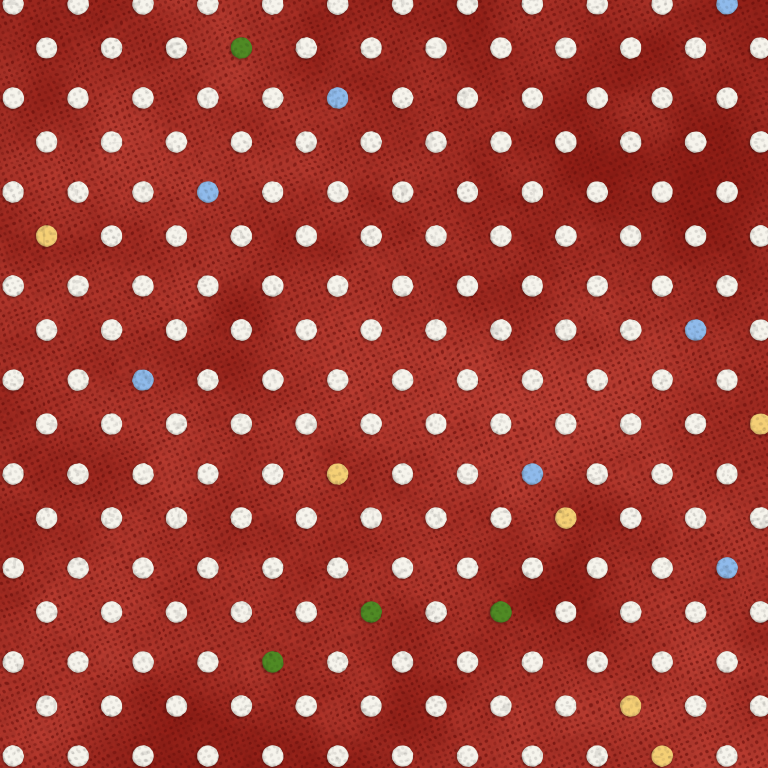
Write a WebGL 1 fragment shader that draws this pattern.

```glsl
precision highp float;
// Polka dots on worn red canvas: two staggered lattices of off-white dots,
// with a few yellow, blue and green ones scattered by hash. A slanted grid of
// dark pinholes makes the weave, and layered value noise makes the fading.

uniform vec2 u_resolution;

const float TAU = 6.2831853;
const vec2 PITCH = vec2(0.0845, 0.1224);    // spacing within one lattice
const vec2 ORIGIN_A = vec2(0.0172, 0.0156);
const vec2 ORIGIN_B = vec2(0.0608, 0.0807);
const float RADIUS = 0.0139;
const float THREADS = 126.0;                // pinholes across the canvas
const float WEAVE_ANGLE = 0.44;
const float BLOCK = 6.0;                    // columns sharing one accent at most

const vec3 RED_DARK = vec3(0.54, 0.105, 0.075);
const vec3 RED_LIGHT = vec3(0.71, 0.235, 0.19);
const vec3 HOLE = vec3(0.41, 0.055, 0.04);
const vec3 WHITE = vec3(0.965, 0.955, 0.925);
const vec3 YELLOW = vec3(0.96, 0.81, 0.46);
const vec3 BLUE = vec3(0.56, 0.73, 0.92);
const vec3 GREEN = vec3(0.31, 0.54, 0.14);

float hash(vec2 p) {
  return fract(sin(dot(p, vec2(127.1, 311.7))) * 43758.545);
}

float noise(vec2 p) {
  vec2 i = floor(p);
  vec2 f = fract(p);
  f = f * f * (3.0 - 2.0 * f);
  return mix(mix(hash(i), hash(i + vec2(1.0, 0.0)), f.x),
             mix(hash(i + vec2(0.0, 1.0)), hash(i + 1.0), f.x), f.y);
}

float fbm(vec2 p) {
  float sum = 0.0;
  float amp = 0.5;
  for (int i = 0; i < 4; i++) {
    sum += amp * noise(p);
    p = p * 2.03 + 17.3;
    amp *= 0.5;
  }
  return sum / 0.9375;
}

vec2 rotate(vec2 p, float a) {
  float c = cos(a);
  float s = sin(a);
  return vec2(c * p.x + s * p.y, c * p.y - s * p.x);
}

// Depth of the gaps between threads, 0 on a thread and 1 in a pinhole.
float weaveHoles(vec2 p) {
  vec2 wobble = vec2(noise(p * 45.0), noise(p * 45.0 + 31.0)) - 0.5;
  vec2 q = rotate(p, WEAVE_ANGLE) * THREADS + 0.7 * wobble;
  vec2 wave = 0.5 + 0.5 * cos(TAU * q);
  float strength = 0.45 + 0.55 * hash(floor(q + 0.5));
  return smoothstep(0.12, 0.85, wave.x * wave.y) * strength;
}

// Index of the lattice cell whose dot is nearest.
vec2 nearestCell(vec2 p, vec2 origin) {
  return floor((p - origin) / PITCH + 0.5);
}

// Mostly white; some blocks of columns hold one coloured dot.
vec3 dotColor(vec2 cell, float seed) {
  float block = floor(cell.x / BLOCK);
  vec2 key = vec2(block * 7.0 + seed, cell.y + 3.0);
  float chosen = floor(hash(key) * BLOCK);
  float isChosen = 1.0 - step(0.5, abs(cell.x - block * BLOCK - chosen));
  float isAccent = isChosen * step(hash(key + 19.7), 0.56);
  float kind = hash(key + 43.1);
  vec3 accent = mix(YELLOW, BLUE, step(0.47, kind));
  accent = mix(accent, GREEN, step(0.84, kind));
  return mix(WHITE, accent, isAccent);
}

vec3 fabric(vec2 p, float holes) {
  float fade = 0.65 * fbm(p * 4.0 + 5.0) + 0.35 * fbm(p * 13.0);
  float grain = noise(rotate(p, WEAVE_ANGLE) * THREADS * 2.0) - 0.5;
  vec3 col = mix(RED_DARK, RED_LIGHT, smoothstep(0.2, 0.8, fade));
  return mix(col * (1.0 + 0.09 * grain), HOLE, 0.68 * holes);
}

// Lays one lattice of dots, with soft contact shadows, over the cloth.
vec3 addDots(vec3 cloth, vec2 p, vec2 origin, float seed, float holes, float px) {
  vec2 cell = nearestCell(p, origin);
  vec2 q = p - origin - cell * PITCH;
  float fray = 0.0008 * (noise(p * 260.0) - 0.5);
  float d = length(q) - RADIUS + fray;
  float shadow = 1.0 - smoothstep(-0.001, 0.003, length(q + 0.0011) - RADIUS);
  vec3 col = cloth * (1.0 - 0.22 * shadow);

  // Printed paint: faint threads, small specks, a dull rim at lower left.
  float speck = smoothstep(0.62, 0.9, noise(p * 210.0 + seed));
  float rim = smoothstep(-0.0025, 0.001, length(q - 0.0009) - RADIUS);
  vec3 paint = dotColor(cell, seed);
  paint *= 1.0 - 0.12 * holes - 0.09 * speck - 0.16 * rim;
  return mix(col, paint, 1.0 - smoothstep(-0.6 * px, 0.6 * px, d));
}

void main() {
  float px = 1.0 / min(u_resolution.x, u_resolution.y);
  vec2 p = gl_FragCoord.xy * px;
  float holes = weaveHoles(p);
  vec3 col = fabric(p, holes);
  col = addDots(col, p, ORIGIN_A, 1.0, holes, px);
  col = addDots(col, p, ORIGIN_B, 53.0, holes, px);
  gl_FragColor = vec4(col, 1.0);
}
```
